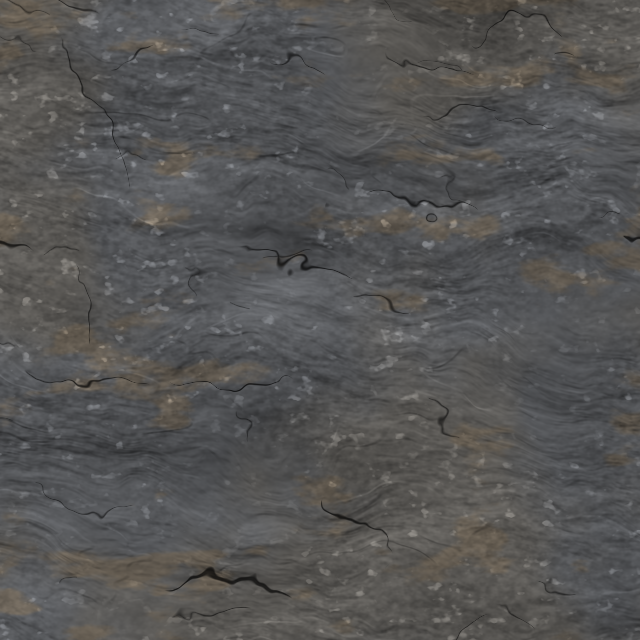
Write a Shadertoy shader that draws this texture.

```glsl
// Weathered dark slate: a bedded height field lit from above, with broken
// ledges, scattered tapering cracks, mineral grain and faint ochre stains.
// Everything comes from value noise and a sine-free hash.

#define BASE_TONE 0.325
#define BEDDING vec2(5.0, 14.0)
#define BED_TILT -0.16
#define RELIEF 1.15
#define LEDGE_HEIGHT 0.055
#define BROAD_CONTRAST 0.13
#define GRAIN_CONTRAST 0.075
#define CRACK_DARKNESS 0.68
#define COOL_TINT vec3(0.975, 0.995, 1.03)
#define WARM_TINT vec3(1.025, 1.0, 0.96)
#define OCHRE_TINT vec3(1.2, 1.08, 0.92)

float hash(vec2 p) {
    vec3 q = fract(p.xyx * 0.1031);
    q += dot(q, q.yzx + 33.33);
    return fract((q.x + q.y) * q.z);
}

float noise(vec2 p) {
    vec2 i = floor(p), f = fract(p);
    f = f * f * f * (f * (f * 6.0 - 15.0) + 10.0);
    float low = mix(hash(i), hash(i + vec2(1, 0)), f.x);
    float high = mix(hash(i + vec2(0, 1)), hash(i + vec2(1, 1)), f.x);
    return mix(low, high, f.y);
}

float fbm(vec2 p, int octaves) {
    float sum = 0.0, amp = 0.5, total = 0.0;
    for (int i = 0; i < octaves; i++) {
        sum += amp * noise(p);
        total += amp;
        p = mat2(1.6, 1.2, -1.2, 1.6) * p + 19.7;
        amp *= 0.5;
    }
    return sum / total;
}

vec2 rotate(vec2 p, float angle) {
    float c = cos(angle), s = sin(angle);
    return vec2(c * p.x + s * p.y, c * p.y - s * p.x);
}

vec2 warp(vec2 p, float scale) {
    return vec2(fbm(p * scale, 4), fbm(p * scale + 47.3, 4)) - 0.5;
}

// Fine bedding plus terraces that break off along their edges
float height(vec2 p) {
    vec2 w = rotate(p + 0.13 * warp(p, 4.0), BED_TILT);
    float beds = fbm(w * BEDDING + 7.0, 5);
    float level = 6.0 * fbm(w * vec2(3.0, 7.5) + 61.0, 4);
    float terrace = floor(level) + smoothstep(0.0, 0.14, fract(level));
    float broken = smoothstep(0.42, 0.62, noise(p * 7.0 + 31.0));
    return beds + LEDGE_HEIGHT * broken * terrace;
}

// One tapering crack per chosen cell; x = dark gap, y = soft shade and lit lip
vec2 cracks(vec2 p, float grid, float chance, float pixel) {
    vec2 g = (p + 0.14 * warp(p, 8.0) + 0.007 * (noise(p * 55.0) - 0.5)) * grid;
    float ragged = 0.35 + 1.1 * noise(p * 38.0 + 5.0);
    float soften = 1.2 * pixel * grid;
    vec2 result = vec2(0);
    for (int y = -1; y <= 1; y++)
    for (int x = -1; x <= 1; x++) {
        vec2 cell = floor(g) + vec2(x, y);
        vec2 id = cell + grid * 13.0;
        if (hash(id) > chance) continue;
        vec2 centre = cell + 0.2 + 0.6 * vec2(hash(id + 3.1), hash(id + 8.7));
        float pick = hash(id + 15.3);
        float angle = pick > 0.86 ? -1.2 : -0.55 + 0.85 * pick;
        float halfLength = mix(0.2, 0.6, hash(id + 22.9));
        vec2 q = rotate(g - centre, angle);
        float taper = max(0.0, 1.0 - pow(q.x / halfLength, 2.0));
        float width = mix(0.004, 0.021, pow(hash(id + 41.7), 2.0)) * taper * ragged;
        float gap = 1.0 - smoothstep(width - soften, width + soften, abs(q.y));
        result.x = max(result.x, gap * smoothstep(0.0, 0.25, taper));
        float side = smoothstep(-0.02, 0.02, q.y);
        result.y += taper * exp(-abs(q.y) / 0.05) * mix(0.10, -0.16, side);
    }
    return result;
}

void mainImage(out vec4 fragColor, in vec2 fragCoord) {
    vec2 p = fragCoord / iResolution.y;
    float pixel = 1.0 / iResolution.y;

    // Light from above: overhangs fall darker than upward faces brighten
    float slope = height(p) - height(p + vec2(-0.0009, 0.0025));
    slope = clamp(slope * (slope < 0.0 ? 1.3 : 1.0), -0.12, 0.09);
    float tone = BASE_TONE + RELIEF * slope;

    // Large uneven weathering and fine mineral grain
    tone += BROAD_CONTRAST * (fbm(p * vec2(4.0, 6.0) + 83.0, 5) - 0.5);
    float dusty = mix(0.5, 1.3, smoothstep(0.35, 0.65, fbm(p * 5.0 + 29.0, 3)));
    tone += GRAIN_CONTRAST * dusty * (fbm(p * vec2(110.0, 150.0), 2) - 0.5);
    float flake = smoothstep(0.68, 0.86, fbm(p * vec2(48.0, 66.0) + 11.0, 3));
    tone += 0.12 * dusty * flake;

    // Cool slate, warmer areas and pale ochre stains
    float warmth = smoothstep(0.38, 0.62, fbm(p * 3.0 + 53.0, 4));
    vec3 tint = mix(COOL_TINT, WARM_TINT, warmth);
    float stain = smoothstep(0.62, 0.76, fbm(p * vec2(8.0, 17.0) + 97.0, 5));
    tint = mix(tint, OCHRE_TINT, 0.75 * stain);

    // Long open cracks and shorter hairline ones
    vec2 large = cracks(p, 4.0, 0.55, pixel);
    vec2 small = cracks(p + 2.7, 9.0, 0.34, pixel);
    tone *= 1.0 + clamp(large.y + 0.7 * small.y, -0.3, 0.2);
    tone *= 1.0 - CRACK_DARKNESS * max(large.x, 0.8 * small.x);

    fragColor = vec4(clamp(tone * tint, 0.0, 1.0), 1.0);
}
```
